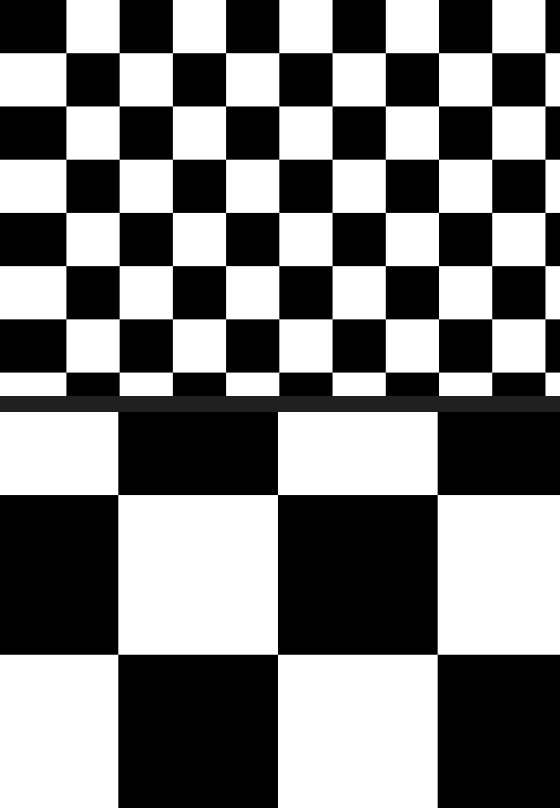
Top, the full canvas; bottom, a detail of the centre.
Reproduce this pattern procedurally as a WebGL 2 fragment shader.

```glsl
#version 300 es
precision highp float;
// Black and white checkerboard, hung from the top edge, with a wider first column.

uniform vec2 u_resolution;
out vec4 fragColor;

// Lengths are fractions of the canvas width.
const float CELL_SIZE = 0.09505;
const float FIRST_COLUMN_WIDTH = 0.1186;
const vec3 DARK = vec3(0.0);
const vec3 LIGHT = vec3(1.0);

// Smoothed square wave of period 2: +1 on (0, 1), -1 on (1, 2).
vec2 squareWave(vec2 t, float pixel) {
    vec2 fromCentre = abs(mod(t + 0.5, 2.0) - 1.0);
    vec2 edgeDistance = 0.5 - fromCentre;
    return clamp(2.0 * edgeDistance / pixel, -1.0, 1.0);
}

void main() {
    // Distance from the top left corner, in canvas widths
    vec2 fromTopLeft = vec2(gl_FragCoord.x, u_resolution.y - gl_FragCoord.y) / u_resolution.x;
    float pixel = 1.0 / (u_resolution.x * CELL_SIZE);

    // Cell coordinates, starting at the right edge of the first column
    vec2 cell = (fromTopLeft - vec2(FIRST_COLUMN_WIDTH, 0.0)) / CELL_SIZE;

    // Holding x inside one cell stretches the first column to the left edge
    cell.x = max(cell.x, -0.5);

    // Equal signs give light squares, opposite signs dark ones
    vec2 wave = squareWave(cell, pixel);
    float lightness = 0.5 + 0.5 * wave.x * wave.y;
    fragColor = vec4(mix(DARK, LIGHT, lightness), 1.0);
}
```
